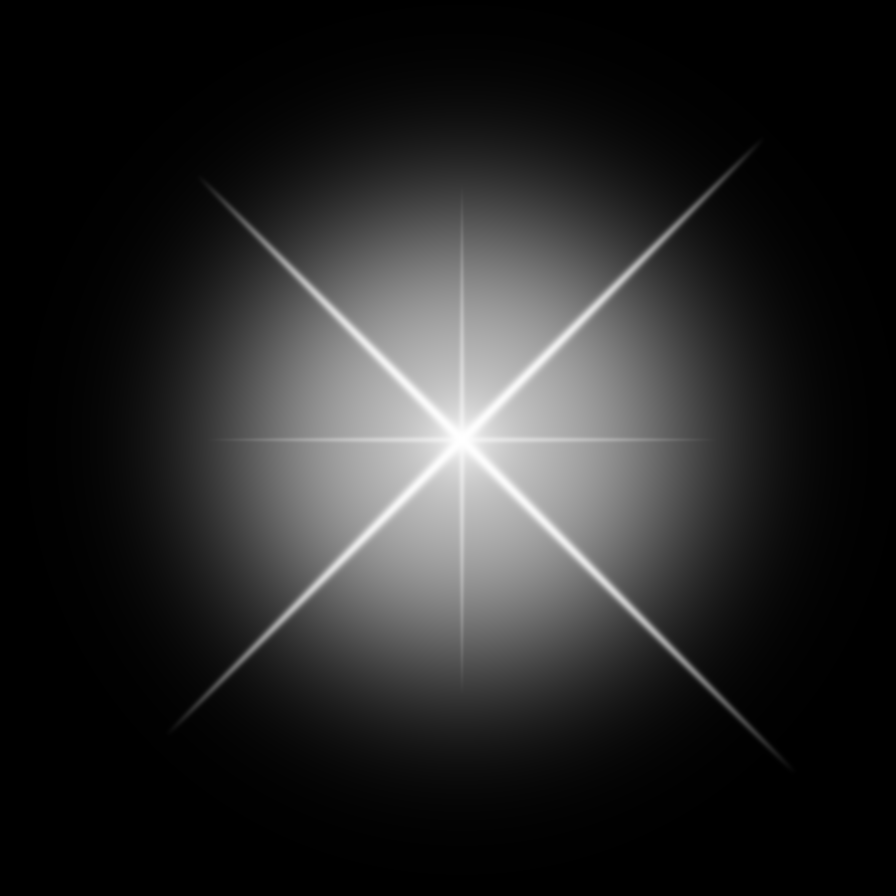
Give the GLSL for this background, as a WebGL 2 fragment shader.

```glsl
#version 300 es
precision highp float;
// A white star flare on black: a wide soft glow with a bright core,
// crossed by four long diagonal rays and four short faint axial rays.
// The glow is a radial falloff; each ray is a tapering Gaussian streak.

#define STAR_CENTER vec2(0.5156, 0.5092)
#define GLOW_LEVEL 0.70
#define GLOW_RADIUS 0.269
#define CORE_LEVEL 0.30
#define CORE_RADIUS 0.045
#define DIAGONAL_LENGTHS vec4(0.478, 0.418, 0.467, 0.527)
#define DIAGONAL_WIDTH 0.0068
#define DIAGONAL_LEVEL 0.92
#define AXIAL_LENGTH 0.285
#define AXIAL_WIDTH 0.0036
#define AXIAL_LEVEL 0.50

uniform vec2 u_resolution;
out vec4 fragColor;

const float QUARTER_TURN = 1.5707963;

// Flat-topped halo plus a sharp central peak
float glow(float radius) {
    float halo = GLOW_LEVEL * exp(-pow(radius / GLOW_RADIUS, 3.0));
    float core = CORE_LEVEL * exp(-radius / CORE_RADIUS);
    return halo + core;
}

// Coverage of one ray leaving the center; fade sets how late it dims
float ray(vec2 p, float angle, float len, float width, float fade) {
    vec2 dir = vec2(cos(angle), sin(angle));
    float along = dot(p, dir) / len;
    float across = dot(p, vec2(-dir.y, dir.x));
    float t = clamp(along, 0.0, 1.0);
    float taper = width * (1.0 - 0.55 * t);
    float streak = exp(-pow(abs(across) / taper, 2.0));
    return step(0.0, along) * streak * (1.0 - pow(t, fade));
}

void main() {
    float scale = min(u_resolution.x, u_resolution.y);
    vec2 uv = (gl_FragCoord.xy - 0.5 * u_resolution) / scale + 0.5;
    vec2 p = uv - STAR_CENTER;

    // Strongest ray of each kind, one pair per quarter turn
    float diagonal = 0.0;
    float axial = 0.0;
    for (int i = 0; i < 4; i++) {
        float angle = float(i) * QUARTER_TURN;
        float len = DIAGONAL_LENGTHS[i];
        diagonal = max(diagonal, ray(p, angle + 0.5 * QUARTER_TURN, len, DIAGONAL_WIDTH, 2.0));
        axial = max(axial, ray(p, angle, AXIAL_LENGTH, AXIAL_WIDTH, 1.2));
    }

    // Lay the rays over the glow as translucent white
    float light = min(glow(length(p)), 1.0);
    light = mix(light, 1.0, AXIAL_LEVEL * axial);
    light = mix(light, 1.0, DIAGONAL_LEVEL * diagonal);
    fragColor = vec4(vec3(light), 1.0);
}
```
